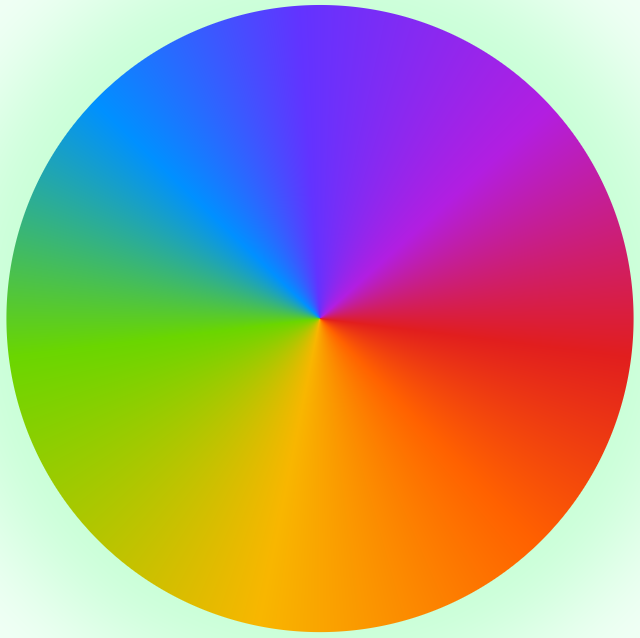
Write a WebGL 1 fragment shader that draws this background.

```glsl
precision highp float;
// A disc filled with a sweep of seven rainbow hues around its centre,
// set on pale mint with a soft green halo. The sweep blends successive
// colour stops by angle; the halo fades with distance from the centre.

uniform vec2 u_resolution;

// Blend towards the next stop as the turn moves from one angle to another.
vec3 sweepTo(vec3 colour, vec3 next, float start, float end, float turn) {
  return mix(colour, next, clamp((turn - start) / (end - start), 0.0, 1.0));
}

// Clockwise colour wheel, with turn in 0..1 starting at indigo.
vec3 colourWheel(float turn) {
  vec3 indigo = vec3(0.385, 0.20, 1.0);
  vec3 c = indigo;
  c = sweepTo(c, vec3(0.70, 0.118, 0.88), 0.0, 0.143, turn);    // magenta
  c = sweepTo(c, vec3(0.882, 0.118, 0.118), 0.143, 0.280, turn); // red
  c = sweepTo(c, vec3(1.0, 0.38, 0.0), 0.280, 0.389, turn);     // orange
  c = sweepTo(c, vec3(0.973, 0.714, 0.0), 0.389, 0.542, turn);  // amber
  c = sweepTo(c, vec3(0.416, 0.839, 0.0), 0.542, 0.741, turn);  // green
  c = sweepTo(c, vec3(0.0, 0.565, 1.0), 0.741, 0.882, turn);    // blue
  return sweepTo(c, indigo, 0.882, 1.0, turn);
}

void main() {
  float unit = min(u_resolution.x, u_resolution.y);
  vec2 p = (gl_FragCoord.xy - u_resolution * vec2(0.5, 0.5007)) / unit;
  float radius = length(p);

  // Pale ground with the green halo
  vec3 halo = vec3(0.79, 1.0, 0.845);
  vec3 mint = vec3(0.94, 1.0, 0.96);
  vec3 colour = mix(halo, mint, smoothstep(0.46, 0.72, radius));

  // Disc with a one-pixel soft edge
  float turn = fract(atan(p.x, p.y) / 6.28319 + 0.0105);
  float disc = clamp((0.4915 - radius) * unit + 0.5, 0.0, 1.0);
  colour = mix(colour, colourWheel(turn), disc);

  gl_FragColor = vec4(colour, 1.0);
}
```
